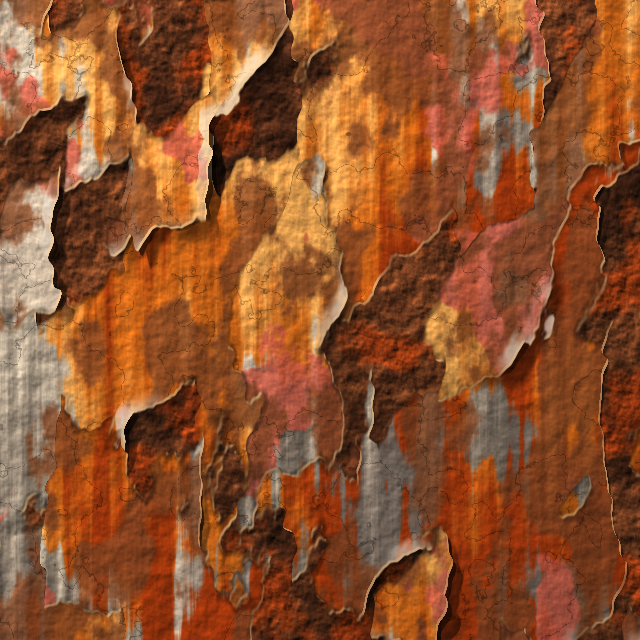
This texture is drawn by a WebGL 1 fragment shader. Its source:

```glsl
precision highp float;
// Weathered metal wall: peeling layers of orange, grey and pink paint over dark rust.
uniform vec2 u_resolution;

const vec2 TO_LIGHT = vec2(-0.6, 0.8);
const vec3 DARK_RUST = vec3(0.21, 0.11, 0.065);
const vec3 BROWN = vec3(0.47, 0.25, 0.13);
const vec3 RED_RUST = vec3(0.62, 0.21, 0.05);
const vec3 ORANGE = vec3(0.75, 0.37, 0.09);
const vec3 AMBER = vec3(0.86, 0.60, 0.30);
const vec3 SLATE = vec3(0.41, 0.39, 0.36);
const vec3 PALE_GREY = vec3(0.71, 0.66, 0.59);
const vec3 PINK = vec3(0.74, 0.33, 0.25);
const vec3 CREAM = vec3(0.95, 0.77, 0.54);
const vec3 WHITE = vec3(0.92, 0.87, 0.80);

float hash(vec2 p) {
  vec3 q = fract(p.xyx * vec3(0.1031, 0.1030, 0.0973));
  q += dot(q, q.yzx + 33.33);
  return fract((q.x + q.y) * q.z);
}

float noise(vec2 p) {
  vec2 cell = floor(p), f = fract(p);
  f = f * f * (3.0 - 2.0 * f);
  float low = mix(hash(cell), hash(cell + vec2(1.0, 0.0)), f.x);
  float high = mix(hash(cell + vec2(0.0, 1.0)), hash(cell + 1.0), f.x);
  return mix(low, high, f.y);
}

float fbm(vec2 p) {
  float sum = 0.0, amplitude = 0.51;
  for (int i = 0; i < 6; i++) {
    sum += amplitude * noise(p);
    p = mat2(1.6, 1.2, -1.2, 1.6) * p + 17.3;
    amplitude *= 0.5;
  }
  return sum;
}

// Positive where a paint layer survives: ragged slanted tears and upright seams.
float flake(vec2 p, float seed, float threshold) {
  vec2 q = vec2(p.x, p.y - 0.55 * p.x) + seed;
  float x = q.x * 8.0 + 0.5 * noise(q * vec2(3.0, 7.0)) + 0.12 * noise(q * 45.0);
  float seam = floor(x) + smoothstep(0.9, 1.0, fract(x));
  float panel = noise(vec2(seam, q.y * 4.5));
  return 0.68 * fbm(q * vec2(5.5, 3.8)) + 0.32 * panel - threshold;
}

float cover(float field) {
  return smoothstep(-0.006, 0.006, field);
}

// Brightness change of a rough surface lit from the upper left.
float relief(vec2 p, float scale) {
  return fbm(p * scale) - fbm(p * scale + TO_LIGHT * 0.22);
}

vec3 rustedMetal(vec2 p, float bump) {
  float tone = fbm(p * vec2(9.0, 6.0) + 4.0);
  float grain = fbm(p * 65.0);
  vec3 color = mix(DARK_RUST, BROWN, smoothstep(0.28, 0.72, 0.6 * tone + 0.4 * grain));
  float bloom = smoothstep(0.54, 0.68, fbm(p * 11.0 + 51.0));
  color = mix(color, RED_RUST, 0.65 * bloom);
  return color * (1.0 + 3.2 * bump);
}

vec3 agedPaint(vec2 p, float seed, float light, float bump) {
  float streak = fbm(p * vec2(65.0, 2.5) + seed) - 0.5;
  float warmth = fbm(p * vec2(5.0, 2.8) + seed) + 0.45 * streak + 0.55 * (light - 0.5);
  vec3 color = mix(RED_RUST, ORANGE, smoothstep(0.30, 0.50, warmth));
  color = mix(color, AMBER, smoothstep(0.50, 0.74, warmth));

  // Bare primer and leftover pink patches.
  float primer = fbm(p * vec2(5.5, 3.6) + seed + 31.0) + 0.3 * streak;
  vec3 grey = mix(SLATE, PALE_GREY, smoothstep(0.25, 0.85, light + streak));
  color = mix(color, grey, 0.92 * smoothstep(0.51, 0.57, primer));
  float pink = fbm(p * vec2(7.0, 5.0) + seed + 63.0);
  color = mix(color, PINK, 0.85 * smoothstep(0.62, 0.65, pink));

  // Rust bleeding through, hairline cracks and brushed grain.
  float stain = fbm(p * vec2(15.0, 9.0) + seed + 77.0);
  color = mix(color, BROWN, 0.8 * smoothstep(0.50, 0.60, stain));
  float crack = 1.0 - smoothstep(0.0, 0.012, abs(fbm(p * 13.0 + seed) - 0.47));
  color *= 1.0 - 0.3 * crack;
  return color * (1.0 + 1.2 * bump + 0.35 * streak);
}

// Lays paint over a surface with a cast shadow, lit rim and curled lip.
vec3 peelLayer(vec3 below, vec3 paint, vec2 p, float seed, float threshold) {
  float lift = mix(0.004, 0.026, smoothstep(0.35, 0.75, noise(p * 6.0 + seed)));
  float field = flake(p, seed, threshold);
  float nearShade = smoothstep(-0.01, 0.04, flake(p + TO_LIGHT * lift * 0.5, seed, threshold));
  float farShade = smoothstep(-0.02, 0.07, flake(p + TO_LIGHT * lift * 1.4, seed, threshold));
  below *= 1.0 - 0.72 * max(nearShade, 0.65 * farShade);

  float rim = 1.0 - cover(flake(p - TO_LIGHT * 0.0045, seed, threshold));
  float lip = smoothstep(0.02, -0.06, flake(p - TO_LIGHT * 0.026, seed, threshold));
  lip *= smoothstep(0.60, 0.75, noise(p * 6.0 + seed));
  paint *= 1.0 - 0.4 * (1.0 - smoothstep(0.0, 0.022, field));
  paint = mix(paint, WHITE, 0.65 * lip);
  paint = mix(paint, CREAM, rim * mix(0.25, 0.8, noise(p * 22.0 + seed)));
  return mix(below, paint, cover(field));
}

void main() {
  vec2 p = gl_FragCoord.xy / min(u_resolution.x, u_resolution.y);
  float light = clamp(0.5 + 0.55 * (p.y - 0.5) - 0.4 * (p.x - 0.5), 0.0, 1.0);
  float bump = relief(p, 48.0);
  float bias = 0.12 * (light - 0.5);

  vec3 color = rustedMetal(p, bump);
  color = peelLayer(color, agedPaint(p, 12.0, light - 0.08, bump), p, 3.0, 0.47 - bias);
  color = peelLayer(color, agedPaint(p, 40.0, light + 0.10, bump), p, 27.0, 0.54 - bias);
  color *= mix(0.84, 1.16, light);
  gl_FragColor = vec4(clamp(color, 0.0, 1.0), 1.0);
}
```
